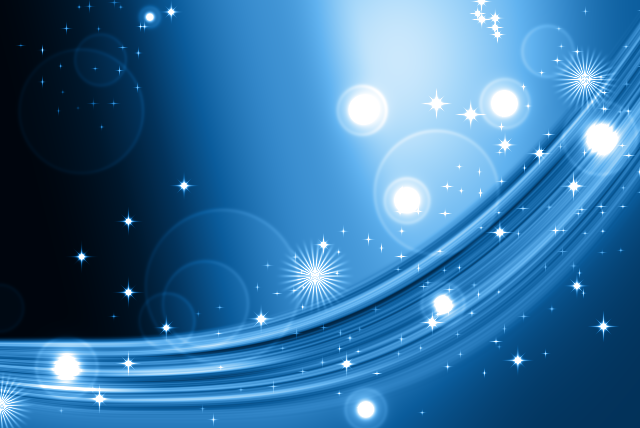
A WebGL 1 fragment shader for this background:

```glsl
precision highp float;
// Blue starry backdrop: a curved sweep of silky strands with glowing orbs, bubbles and stars.
uniform vec2 u_resolution;

const float PI = 3.14159;

float hash(vec2 p) {
  p = fract(p * vec2(0.1031, 0.1137));
  p += dot(p, p.yx + 33.33);
  return fract((p.x + p.y) * p.x * 7.31);
}

vec2 gradient(vec2 cell) {
  float a = 2.0 * PI * hash(cell + 17.0);
  return vec2(cos(a), sin(a));
}

float gradientNoise(vec2 p) {
  vec2 i = floor(p), f = fract(p), w = f * f * (3.0 - 2.0 * f), e = vec2(1.0, 0.0);
  float low = mix(dot(gradient(i), f), dot(gradient(i + e), f - e), w.x);
  float high = mix(dot(gradient(i + e.yx), f - e.yx), dot(gradient(i + 1.0), f - 1.0), w.x);
  return mix(low, high, w.y);
}

float bell(float x, float width) { return exp(-x * x / (width * width)); }

float span(float x, float a, float b, float soft) {
  return smoothstep(a - soft, a + soft, x) * (1.0 - smoothstep(b - soft, b + soft, x));
}

// Light level 0..7 to colour
vec3 blueRamp(float t) {
  vec3 c = mix(vec3(0.0, 0.02, 0.05), vec3(0.0, 0.09, 0.17), clamp(t, 0.0, 1.0));
  c = mix(c, vec3(0.01, 0.20, 0.36), clamp(t - 1.0, 0.0, 1.0));
  c = mix(c, vec3(0.04, 0.36, 0.61), clamp(t - 2.0, 0.0, 1.0));
  c = mix(c, vec3(0.20, 0.53, 0.79), clamp(t - 3.0, 0.0, 1.0));
  c = mix(c, vec3(0.38, 0.70, 0.94), clamp(t - 4.0, 0.0, 1.0));
  c = mix(c, vec3(0.66, 0.85, 0.98), clamp(t - 5.0, 0.0, 1.0));
  return mix(c, vec3(1.0), clamp(t - 6.0, 0.0, 1.0));
}

float skyLight(vec2 p) {
  float t = 4.3 * smoothstep(0.0, 0.72, p.x - 0.25 * (0.8 - p.y));
  float beam = smoothstep(-0.1, 0.12, p.x - 0.72 - 0.25 * (1.0 - p.y));
  t += 2.1 * beam * bell(p.x - 0.93, 0.3) * bell(p.y - 0.86, 0.4);
  return t - 1.3 * smoothstep(1.15, 1.5, p.x);
}

// Height across the sweep: 0 at its lower edge, 1 at its upper edge
float sweepHeight(vec2 p) {
  float upper = 0.205 + 0.392 * pow(max(p.x - 0.2, 0.0), 2.5);
  float lower = 0.045 + 0.327 * pow(max(p.x - 0.3, 0.0), 3.0) + 0.3 * pow(max(0.3 - p.x, 0.0), 2.0);
  return (p.y - lower) / (upper - lower);
}

float strandLight(float s, float x) {
  float t = 3.8 + 2.2 * gradientNoise(vec2(s * 8.0, x * 0.9));
  t += 1.7 * gradientNoise(vec2(s * 21.0 + 5.0, x * 1.2)) + gradientNoise(vec2(s * 47.0, x * 1.5 + 9.0));
  float crease = span(x, 0.4, 1.4, 0.15);
  t -= crease * (2.0 * bell(s - 0.94, 0.035) + 1.7 * bell(s - 0.74, 0.03));
  t += crease * bell(s - 0.85, 0.04);
  float fold = s - 0.49;
  float sheen = smoothstep(-0.05, 0.0, fold) * exp(-9.0 * max(fold, 0.0));
  t += span(x, 0.25, 0.62, 0.14) * (2.8 * sheen - 1.3 * bell(fold + 0.09, 0.05));
  return t + 2.2 * bell(s - 0.28, 0.05) * span(x, 0.04, 0.3, 0.1);
}

float bubble(vec2 p, vec2 center, float radius) {
  float d = length(p - center) - radius;
  return 0.22 * (1.0 - smoothstep(-0.005, 0.005, d)) + 0.35 * bell(d, 0.005);
}

float orb(vec2 p, vec2 center, float radius) {
  float d = length(p - center) / radius;
  return 5.0 * exp(-d * d * d) + 1.4 * exp(-0.3 * d * d) + bubble(p, center, radius * 2.4);
}

float sunburst(vec2 p, vec2 center, float radius) {
  vec2 q = p - center;
  float d = length(q) / radius;
  float rays = pow(0.5 + 0.5 * cos(30.0 * atan(q.y, q.x + 0.00001)), 2.0);
  return 2.8 * rays * (1.0 - smoothstep(0.2, 1.0, d)) + 2.5 * bell(d, 0.3);
}

float spikes(vec2 q) {
  return exp(-75.0 * abs(q.x * q.y)) * pow(max(1.0 - length(q), 0.0), 1.3);
}

float star(vec2 p, vec2 center, float radius) {
  vec2 q = (p - center) / radius;
  vec2 diagonal = vec2(q.x + q.y, q.x - q.y) * 0.95;
  return 7.0 * spikes(q) + 4.5 * spikes(diagonal) + 3.0 * bell(length(q), 0.22);
}

// Stars along a swaying line
float starChain(vec2 p, vec2 start, vec2 stride, vec2 sway, float turn, float count, float radius) {
  float t = 0.0;
  for (int i = 0; i < 7; i++) {
    float k = float(i);
    if (k >= count) break;
    vec2 center = start + stride * k + sway * cos(turn * k) * (1.0 - 0.08 * k);
    t += star(p, center, radius * (0.85 + 0.3 * hash(vec2(k, count))));
  }
  return t;
}

// Small twinkles, one candidate per grid cell
float twinkles(vec2 p, float size) {
  vec2 cell = floor(p / size);
  vec2 center = (cell + 0.3 + 0.4 * vec2(hash(cell + 3.0), hash(cell + 41.0))) * size;
  float s = sweepHeight(center);
  float nearSweep = span(s, -0.35, 1.7, 0.2) * smoothstep(0.1, 0.8, center.x);
  float corner = span(center.x, 0.08, 0.36, 0.04) * smoothstep(0.68, 0.8, center.y);
  float chance = 0.35 * max(nearSweep, corner);
  float shine = step(hash(cell + 73.0), chance) * (2.0 + 3.0 * hash(cell + 97.0));
  return shine * spikes((p - center) / (size * 0.29));
}

void main() {
  vec2 p = gl_FragCoord.xy / u_resolution.y;
  float s = sweepHeight(p);

  // Sky, floor and strands
  float ground = mix(2.9, 1.9, smoothstep(0.6, 1.3, p.x)) + 1.3 * exp(-2.0 * max(-s, 0.0));
  float t = mix(ground, strandLight(s, p.x), smoothstep(-0.25, 0.2, s));
  t = mix(t, skyLight(p), smoothstep(0.94, 1.08, s));

  // Lens bubbles
  t += bubble(p, vec2(0.52, 0.33), 0.18) + bubble(p, vec2(0.48, 0.29), 0.1);
  t += bubble(p, vec2(0.39, 0.25), 0.065) + bubble(p, vec2(0.19, 0.74), 0.145);
  t += bubble(p, vec2(0.235, 0.86), 0.06) + bubble(p, vec2(1.02, 0.55), 0.145);
  t += bubble(p, vec2(1.28, 0.88), 0.06) + bubble(p, vec2(0.0, 0.28), 0.055);

  // Glowing orbs and sunbursts
  t += orb(p, vec2(0.846, 0.742), 0.024) + orb(p, vec2(1.18, 0.758), 0.024);
  t += orb(p, vec2(0.951, 0.531), 0.022) + orb(p, vec2(1.035, 0.289), 0.021);
  t += orb(p, vec2(0.855, 0.043), 0.02) + orb(p, vec2(0.156, 0.141), 0.03);
  t += orb(p, vec2(1.402, 0.678), 0.036) + orb(p, vec2(0.35, 0.96), 0.01);
  t += sunburst(p, vec2(1.367, 0.814), 0.085) + sunburst(p, vec2(0.736, 0.355), 0.095);
  t += sunburst(p, vec2(0.0, 0.053), 0.085);

  // Stars
  t += starChain(p, vec2(0.3, 0.566), vec2(0.0, -0.083), vec2(0.13, 0.0), 0.5 * PI, 7.0, 0.036);
  t += starChain(p, vec2(0.61, 0.2), vec2(0.2, 0.0), vec2(0.0, 0.055), PI, 5.0, 0.034);
  t += starChain(p, vec2(1.34, 0.58), vec2(-0.08, 0.047), vec2(0.0, -0.015), PI, 5.0, 0.034);
  t += starChain(p, vec2(1.348, 0.332), vec2(-0.18, 0.125), vec2(0.0), 0.0, 2.0, 0.033);
  t += starChain(p, vec2(1.11, 0.985), vec2(0.012, -0.012), vec2(0.015, 0.012), 2.0, 6.0, 0.023);
  t += star(p, vec2(0.4, 0.972), 0.03) + star(p, vec2(0.756, 0.428), 0.028);
  t += twinkles(p, 0.06) + twinkles(p + vec2(0.027, 0.031), 0.047);

  gl_FragColor = vec4(blueRamp(t), 1.0);
}
```
